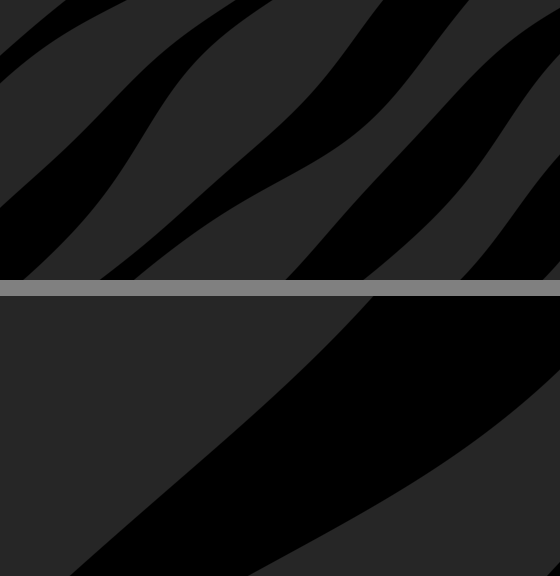
Top: the whole. Bottom: its middle third, enlarged.
Reproduce this pattern procedurally as a WebGL 1 fragment shader.

```glsl
precision highp float;
// Broad wavy black stripes running diagonally over charcoal, like a zebra hide.

uniform vec2 u_resolution;

// Sine-free quadratic hash: one value in 0..1 per stripe index.
float hash(float n) {
    return fract(0.06 + n * (0.02 + 0.633 * n));
}

// Signed distance to the nearest stripe, negative inside.
float stripeDistance(vec2 p) {
    // Coordinates along and across the stripes.
    float along = dot(p, vec2(0.735, 0.678));
    float across = dot(p, vec2(-0.678, 0.735)) - 0.1;

    float id = floor(across / 0.42 + 0.5);
    float seed = hash(id);

    // Each stripe meanders, with a faint shorter wobble on top.
    float center = 0.42 * id
                 - 0.042 * cos(3.3 * along - 6.0 * seed)
                 + 0.008 * sin(7.0 * along + 12.0 * seed);

    // Each stripe swells and tapers along its length.
    float halfWidth = 0.08 + 0.043 * cos(2.6 * along - 6.2832 * seed);

    return abs(across - center) - halfWidth;
}

void main() {
    vec2 p = gl_FragCoord.xy / u_resolution.y;
    float edge = 0.75 / u_resolution.y;

    vec3 charcoal = vec3(0.149);
    vec3 black = vec3(0.0);
    float ground = smoothstep(-edge, edge, stripeDistance(p));

    gl_FragColor = vec4(mix(black, charcoal, ground), 1.0);
}
```
